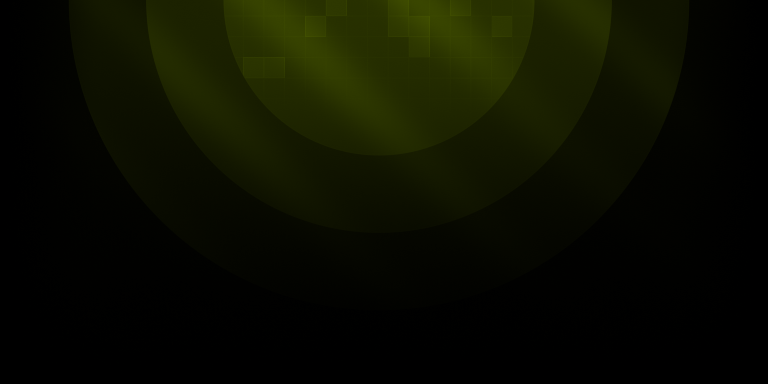
Give the GLSL for this background, as a Shadertoy shader.

```glsl
// Dark olive backdrop: nested discs hanging from the top edge, a faint grid and diagonal light.

const vec3  TINT          = vec3(0.82, 1.0, 0.0);
const float CENTER_X      = 0.4935;  // share of the width
const float FIRST_RADIUS  = 0.404;   // lengths in canvas heights
const float RADIUS_STEP   = 0.2015;
const int   DISC_COUNT    = 3;
const float OUTER_LEVEL   = 0.022;
const float DISC_LEVEL    = 0.063;   // light added by each disc
const float RIM_LEVEL     = 0.028;
const float RIM_WIDTH     = 0.0025;
const float FADE_DEPTH    = 1.0;
const float SIDE_FADE     = 0.27;
const float STREAK_PERIOD = 0.41;
const float STREAK_OFFSET = -0.31;
const float STREAK_GAIN   = 0.36;
const float CELL_SIZE     = 0.0539;
const vec2  GRID_ORIGIN   = vec2(-0.138, 0.0417);
const float GRID_LEVEL    = 0.032;
const float GRID_DEPTH    = 0.33;
const float LIT_SHARE     = 0.17;
const float LIT_LEVEL     = 0.03;

float hash(vec2 p) {
    return fract(sin(dot(p, vec2(127.1, 311.7))) * 43758.5453);
}

float noise(vec2 p) {
    vec2 i = floor(p), f = fract(p);
    f = f * f * (3.0 - 2.0 * f);
    return mix(mix(hash(i), hash(i + vec2(1, 0)), f.x),
               mix(hash(i + vec2(0, 1)), hash(i + vec2(1, 1)), f.x), f.y);
}

// Antialiased line at distance d
float line(float d, float width, float pixel) {
    return width / max(width, pixel) *
           (1.0 - smoothstep(0.0, max(width, pixel), abs(d)));
}

// Soft parallel bands running down to the right
float streaks(vec2 p) {
    float phase = (p.x - p.y - STREAK_OFFSET) / STREAK_PERIOD;
    float band = 0.5 + 0.5 * cos(6.28318 * phase);
    return band * band * (0.55 + 0.65 * noise(p * 4.0 + 7.0)) - 0.3;
}

// Thin grid with a few lit cells near the top
float grid(vec2 p, float pixel) {
    vec2 g = (p - GRID_ORIGIN) / CELL_SIZE;
    vec2 cell = floor(g);
    vec2 edge = (0.5 - abs(fract(g) - 0.5)) * CELL_SIZE;
    float lines = max(line(edge.x, 0.0022, pixel), line(edge.y, 0.0022, pixel));
    float lit = step(1.0 - LIT_SHARE, hash(cell + 40.0)) * step(cell.y, 2.5);
    float strength = mix(0.25, 0.8, noise(p * 9.0)) + 0.5 * lit;
    float fade = 1.0 - smoothstep(0.5 * GRID_DEPTH, GRID_DEPTH, p.y);
    return fade * (GRID_LEVEL * lines * strength + LIT_LEVEL * lit);
}

void mainImage(out vec4 fragColor, in vec2 fragCoord) {
    float pixel = 1.0 / iResolution.y;
    float aspect = iResolution.x * pixel;
    vec2 uv = fragCoord * pixel;
    vec2 p = vec2(uv.x - CENTER_X * aspect, 1.0 - uv.y);  // y grows downward
    float dist = length(p);

    // Nested discs with bright rims
    float level = OUTER_LEVEL;
    float rims = 0.0;
    for (int i = 0; i < DISC_COUNT; i++) {
        float d = dist - FIRST_RADIUS - RADIUS_STEP * float(i);
        level += DISC_LEVEL * (1.0 - smoothstep(-pixel, pixel, d));
        rims += RIM_LEVEL * line(d, RIM_WIDTH, pixel);
    }

    // Diagonal light and grid
    level *= 1.0 + STREAK_GAIN * streaks(p);
    float inside = 1.0 - smoothstep(-pixel, pixel, dist - FIRST_RADIUS);
    level += rims + inside * grid(p, pixel);

    // Fade towards the bottom and both sides
    level *= 1.0 - smoothstep(0.0, FADE_DEPTH, p.y);
    level *= smoothstep(0.0, SIDE_FADE, min(uv.x, aspect - uv.x));

    // Fine dither against banding
    level += (hash(floor(fragCoord)) - 0.5) / 255.0;
    fragColor = vec4(TINT * max(level, 0.0), 1.0);
}
```
